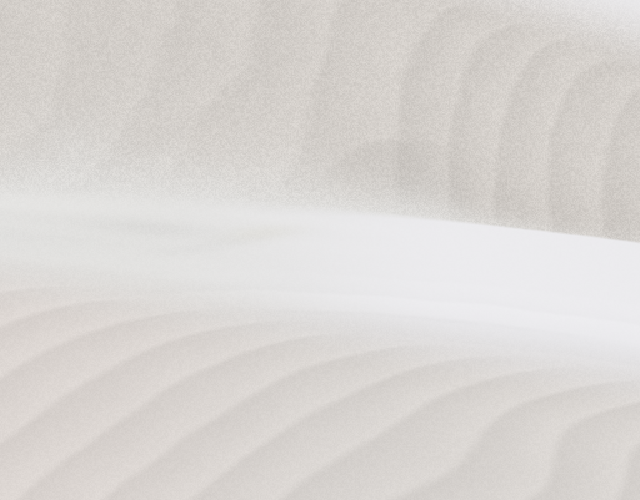
This texture is drawn by a Shadertoy shader. Its source:

```glsl
// Pale sand dunes: a far slope with nested arc ripples, a bright drifted crest,
// and a near slope with sweeping ripples. Each ripple set is a sawtooth over a
// bent phase field; hazes, shadows and sand grain are layered on top.

#define FAR_SAND   vec3(0.826, 0.808, 0.789)
#define NEAR_SAND  vec3(0.846, 0.830, 0.816)
#define DRIFT_DIM  vec3(0.882, 0.880, 0.873)
#define DRIFT_LIT  vec3(0.924, 0.922, 0.932)
#define FAR_RELIEF  0.040
#define NEAR_RELIEF 0.046
#define FAR_GRAIN   0.046
#define NEAR_GRAIN  0.021
#define GRAIN_CELLS 512.0
#define TOP 0.783

float hash(vec2 p) {
    vec3 q = fract(vec3(p.xyx) * 0.1031);
    q += dot(q, q.yzx + 33.33);
    return fract((q.x + q.y) * q.z);
}

float noise(vec2 p) {
    vec2 i = floor(p), f = fract(p);
    f = f * f * (3.0 - 2.0 * f);
    return mix(mix(hash(i), hash(i + vec2(1, 0)), f.x),
               mix(hash(i + vec2(0, 1)), hash(i + vec2(1, 1)), f.x), f.y);
}

float fbm(vec2 p) {
    float sum = 0.0, amp = 0.5;
    for (int i = 0; i < 4; i++) {
        sum += amp * noise(p);
        p = p * 2.03 + 17.0;
        amp *= 0.5;
    }
    return sum;
}

// Soft elliptical spot, tilted by a slope
float spot(vec2 p, vec2 centre, vec2 size, float slope) {
    vec2 d = p - centre;
    d.y -= slope * d.x;
    d /= size;
    return exp(-dot(d, d));
}

// Sawtooth: dark just past each crest, rising to light, with a rounded crest
float ripple(float phase, float crest) {
    float f = fract(phase);
    return f * (1.0 - smoothstep(1.0 - crest, 1.0, f)) - 0.42;
}

float crestHeight(float x) {
    return TOP - 0.309 - 0.071 * pow(max(x, 0.0), 1.8);
}

vec3 farSlope(vec2 p, float aboveCrest) {
    float above = max(aboveCrest, 0.0);
    float wobble = fbm(p * vec2(9.0, 7.0)) - 0.47;
    float leftSide = 1.0 - smoothstep(0.30, 0.60, p.x);
    float depth = TOP - 0.35 * (p.x - 0.742) - p.y;
    float d = mix(max(depth, 0.0), clamp(depth, 0.0, 0.29), leftSide);

    // Arcs that bend toward the upper right; leaning, ragged ones on the left
    float bend = p.x + 0.65 * sqrt(d) - 0.6 * d + mix(0.04, 0.12, leftSide) * wobble;
    bend += leftSide * (0.12 * exp(-above / 0.055) - 0.25 * (p.y - 0.63));
    float phase = (bend - 0.404) * 7.31 + 5.15 * max(bend - 0.781, 0.0);
    float strength = smoothstep(0.0, 0.03, depth) * mix(0.55, 1.0, smoothstep(0.2, 0.65, p.x));
    vec3 col = FAR_SAND + FAR_RELIEF * strength * ripple(phase, 0.19);
    col += 0.018 * wobble;

    // Shaded hollow beneath a small ridge, and the shadow beside the crest
    float ridge = 0.568 - 4.5 * pow(min(p.x - 0.62, 0.0), 2.0) + 0.03 * wobble;
    float hollow = smoothstep(0.004, -0.008, p.y - ridge);
    col -= 0.036 * hollow * spot(p, vec2(0.61, 0.520), vec2(0.13, 0.07), -0.35);
    col -= 0.018 * spot(p, vec2(0.84, 0.440), vec2(0.20, 0.05), -0.15);
    col -= 0.016 * spot(p, vec2(0.235, 0.560), vec2(0.07, 0.025), 0.45);

    // Light air in the top right corner and blown sand over the crest
    float corner = smoothstep(0.035, -0.10, depth);
    col = mix(col, DRIFT_LIT, corner * 0.9);
    float hazeWidth = mix(0.080, 0.012, smoothstep(0.25, 0.95, p.x));
    float haze = exp(-pow(above / hazeWidth, 1.4) * (1.0 + 1.5 * wobble));
    return mix(col, DRIFT_DIM, haze * mix(0.9, 0.3, smoothstep(0.6, 0.95, p.x)));
}

vec3 nearSlope(vec2 p, float belowCrest) {
    float wobble = fbm(p * vec2(5.0, 8.0) + 40.0) - 0.47;
    float depth = 0.36 - 0.16 * p.x - p.y;

    // Ripples that rise from the lower left and flatten to the right
    float bend = p.x + 1.046 * sqrt(max(depth, 0.0)) - 0.443 + 0.03 * wobble;
    bend -= 0.10 * smoothstep(0.08, 0.22, depth) * smoothstep(0.45, 0.90, p.x);
    float relief = smoothstep(0.0, 0.025, depth) * ripple(bend * 8.83, 0.19);
    vec3 sand = NEAR_SAND + NEAR_RELIEF * relief + 0.012 * wobble;
    sand += vec3(0.007, -0.001, -0.002) * smoothstep(0.6, 0.0, p.x);

    // Bright drift, widest and clearest on the right
    vec3 drift = mix(DRIFT_DIM, DRIFT_LIT, smoothstep(0.15, 0.75, p.x));
    drift += 0.020 * smoothstep(0.05, 0.0, belowCrest) * smoothstep(0.6, 0.1, p.x);
    float streak = noise(vec2(p.x * 4.0, (p.y + 0.10 * p.x) * 60.0)) - 0.5;
    drift += 0.016 * streak * smoothstep(0.85, 0.1, p.x);
    drift -= 0.020 * spot(p, vec2(0.24, 0.425), vec2(0.09, 0.014), -0.08);
    drift -= 0.014 * spot(p, vec2(0.34, 0.400), vec2(0.10, 0.009), 0.16);
    drift -= vec3(0.012, 0.014, 0.026) * spot(p, vec2(0.41, 0.418), vec2(0.06, 0.012), 0.08);

    // Long lower lip where the drift meets the rippled sand, with thin layers
    float lip = 0.299 - 0.154 * pow(p.x - 0.39, 2.0) - p.y;
    float lipStep = smoothstep(-0.003, 0.006, lip) * smoothstep(0.25, 0.50, p.x);
    drift -= 0.020 * lipStep;
    float layers = smoothstep(-0.08, -0.02, lip) * smoothstep(0.08, 0.03, lip);
    drift += 0.014 * layers * ripple(-lip / 0.031 + 0.6 * wobble, 0.2);
    return mix(drift, sand, smoothstep(-0.05, 0.07, depth));
}

void mainImage(out vec4 fragColor, in vec2 fragCoord) {
    // Canvas width is one unit; height is fitted to the scene
    vec2 p = fragCoord / iResolution.xy * vec2(1.0, TOP);
    float above = p.y - crestHeight(p.x) - 0.006 * (noise(p * 14.0) - 0.5) * (1.0 - p.x);

    // The crest is soft at the left and crisp at the right
    float softness = mix(0.020, 0.0025, smoothstep(0.2, 0.8, p.x));
    float isFar = smoothstep(-softness, softness, above);
    vec3 col = mix(nearSlope(p, -above), farSlope(p, above), isFar);

    // Sand grain, faint on the bright drift
    float grain = hash(floor(p * GRAIN_CELLS)) + 0.5 * noise(p * GRAIN_CELLS * 0.47 + 9.0) - 0.75;
    float onSand = smoothstep(0.92, 0.84, col.g);
    col += grain * mix(NEAR_GRAIN, FAR_GRAIN, isFar) * mix(0.25, 1.0, onSand);
    fragColor = vec4(clamp(col, 0.0, 1.0), 1.0);
}
```
